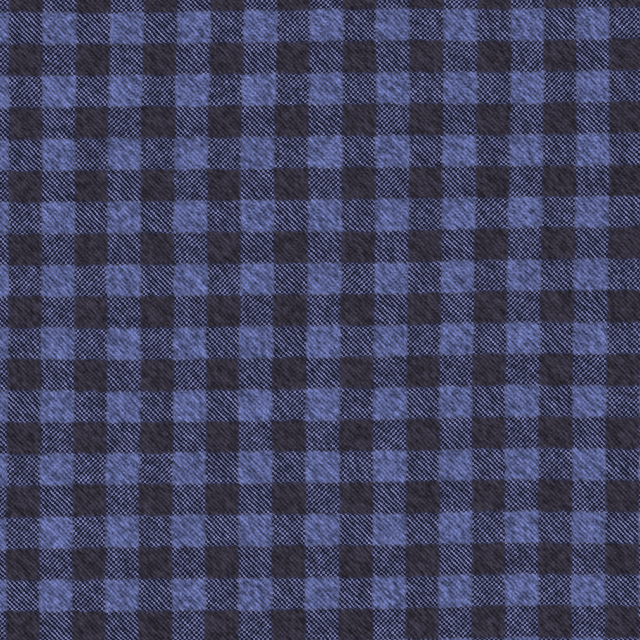
Write a Shadertoy shader that draws this texture.

```glsl
float hash(vec2 p) {
    return fract(sin(dot(p, vec2(127.1, 311.7))) * 43758.5453);
}

float noise(vec2 p) {
    vec2 cell = floor(p), f = fract(p);
    f = f * f * (3.0 - 2.0 * f);
    return mix(mix(hash(cell), hash(cell + vec2(1, 0)), f.x),
               mix(hash(cell + vec2(0, 1)), hash(cell + vec2(1, 1)), f.x), f.y);
}

void mainImage(out vec4 fragColor, in vec2 fragCoord) {
    vec2 uv = fragCoord / iResolution.xy;

    // Slightly skewed cloth, measured in check repeats
    vec2 cloth = vec2(uv.x - 0.008 * uv.y, uv.y - 0.0105 * uv.x);
    cloth = cloth * vec2(9.6, 10.15) - vec2(0.32, 0.19);
    cloth += 0.04 * (vec2(noise(uv * 5.0), noise(uv * 5.0 + 31.0)) - 0.5);

    // Thread grid, with slightly uneven spacing
    vec2 thread = cloth * vec2(14.0, 13.0);
    vec2 jitter = vec2(noise(thread * 0.7), noise(thread * 0.7 + 17.0)) - 0.5;

    // Dark and blue bands of equal width, in warp (x) and weft (y)
    vec2 fromDark = abs(fract(cloth + 0.03 * jitter + 0.5) - 0.5);
    vec2 soft = 0.02 + 5.0 / iResolution.xy;
    vec2 blueBand = smoothstep(0.25 - soft, 0.25 + soft, fromDark);

    // Interlacing threads: a checker that leans to falling diagonals
    vec2 phase = 6.28318 * thread + 1.1 * jitter;
    float falling = cos(phase.x + phase.y), rising = cos(phase.x - phase.y);
    float lean = mix(0.4, 0.75, noise(cloth * 2.0 + 9.0));
    float weave = mix(-rising, falling, lean);
    float warpOver = smoothstep(-0.5, 0.5, weave);

    // Thread colours
    float blue = mix(blueBand.y, blueBand.x, warpOver);
    vec3 color = mix(vec3(0.20, 0.187, 0.235), vec3(0.345, 0.378, 0.56), blue);

    // Mixed squares: deeper blue gaps and paler raised threads
    float mixed = abs(blueBand.x - blueBand.y);
    color = mix(color, mix(vec3(0.12, 0.123, 0.215), vec3(0.39, 0.405, 0.545), blue), mixed);

    // Relief of the solid squares, with yarn streaks along the diagonals
    float relief = 0.20 * (1.0 - mixed) * mix(-rising, falling, 0.75);
    vec2 diagonal = vec2(thread.x + thread.y, thread.x - thread.y);
    float yarn = 0.50 * (noise(diagonal * vec2(1.6, 0.6)) - 0.5);
    float fuzz = 0.35 * (noise(thread * 3.0 + 40.0) - 0.5);
    float wear = 0.05 * (noise(cloth * 2.3 + 50.0) - 0.5);
    color *= 1.0 + relief + yarn + fuzz + wear;

    fragColor = vec4(color, 1.0);
}
```
